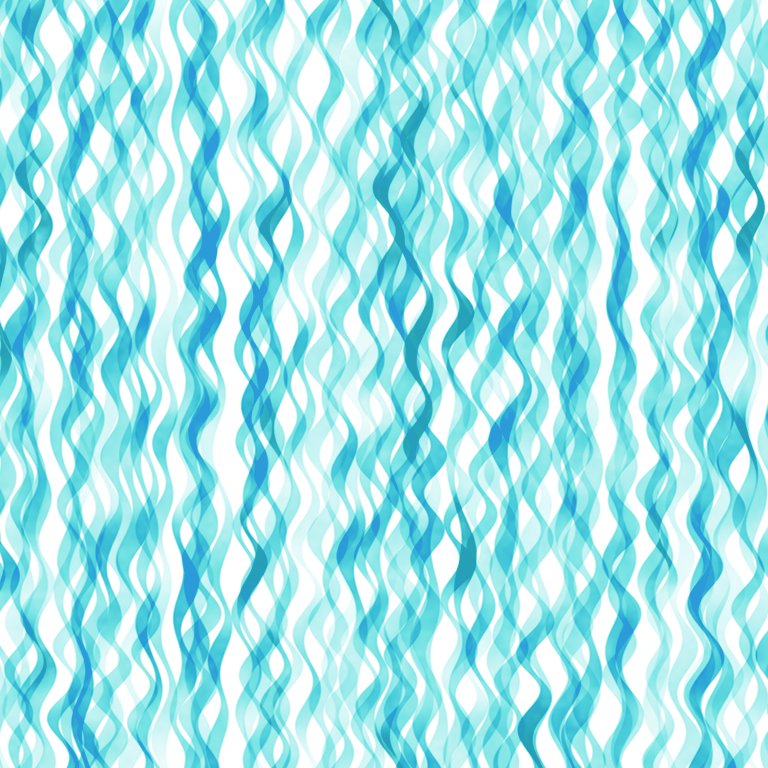
A three.js fragment shader for this pattern:

```glsl
// Translucent watercolour ribbons in aqua, waving vertically over white paper.
varying vec2 vUv;

const float TAU = 6.28318;
const int LAYERS = 4;
const float COLUMNS = 17.0;        // ribbons per layer
const float JITTER = 0.5;          // irregular spacing, in columns
const float WAVE_PERIOD = 0.118;
const float WAVE_SWING = 0.0128;
const float DRIFT = 0.014;         // slow sideways wander
const float HALF_WIDTH = 0.0079;
const float SOFTNESS = 0.0016;     // half width of the blurred edge
const float RIM = 0.14;            // pigment gathered at the edges
const float MOTTLE = 0.45;         // uneven wash
const float RICHNESS = 1.75;       // extra pigment in saturated stretches

const vec3 PAPER = vec3(1.00, 1.00, 1.00);
const vec3 MIST = vec3(0.71, 0.94, 0.94);
const vec3 AQUA = vec3(0.46, 0.89, 0.89);
const vec3 TURQUOISE = vec3(0.30, 0.81, 0.86);
const vec3 LAGOON = vec3(0.20, 0.72, 0.83);
const vec3 AZURE = vec3(0.17, 0.61, 0.85);
const vec3 TEAL = vec3(0.14, 0.63, 0.68);

float hash(vec2 p) {
  return fract(sin(dot(p, vec2(127.1, 311.7))) * 43758.5453);
}

float noise(vec2 p) {
  vec2 i = floor(p);
  vec2 f = fract(p);
  f = f * f * (3.0 - 2.0 * f);
  float low = mix(hash(i), hash(i + vec2(1.0, 0.0)), f.x);
  float high = mix(hash(i + vec2(0.0, 1.0)), hash(i + vec2(1.0, 1.0)), f.x);
  return mix(low, high, f.y);
}

// Pigment density to colour, one step per unit.
vec3 washColor(float d) {
  vec3 c = mix(PAPER, MIST, clamp(d, 0.0, 1.0));
  c = mix(c, AQUA, clamp(d - 1.0, 0.0, 1.0));
  c = mix(c, TURQUOISE, clamp(d - 2.0, 0.0, 1.0));
  c = mix(c, LAGOON, clamp(d - 3.0, 0.0, 1.0));
  return mix(c, AZURE, clamp(d - 4.0, 0.0, 1.0));
}

// Returns pigment density (x) and its teal part (y) of one ribbon.
vec2 ribbon(vec2 p, float column, float seed) {
  float jitter = (hash(vec2(seed, 1.5)) - 0.5) * JITTER;
  float period = WAVE_PERIOD * mix(0.9, 1.15, hash(vec2(seed, 2.5)));
  float wander = noise(vec2(seed, p.y * 4.0 + 20.0));
  float phase = TAU * (p.y / period + hash(vec2(seed, 3.5)) + 0.5 * wander);

  // Wavy centre line with a swing that varies along the ribbon
  float swing = WAVE_SWING * mix(0.5, 1.2, noise(vec2(seed, p.y * 8.0 + 40.0)));
  float center = (column + 0.5 + jitter) / COLUMNS;
  center += swing * sin(phase) + DRIFT * (wander - 0.5);

  // Brush-like swelling: broad on one slope, narrow on the other
  float swell = 1.0 + 0.55 * cos(phase + 1.6 * (hash(vec2(seed, 4.5)) - 0.5));
  float halfWidth = HALF_WIDTH * swell * mix(0.7, 1.3, hash(vec2(seed, 5.5)));
  float inside = halfWidth - abs(p.x - center);
  float cover = smoothstep(-SOFTNESS, SOFTNESS, inside);

  // Pale wash with occasional short saturated stretches
  float wash = mix(0.25, 2.0, noise(vec2(seed, p.y * 8.0 + 60.0)));
  float rich = smoothstep(0.62, 0.95, noise(vec2(seed, p.y * 7.0 + 80.0)));
  float rim = 1.0 + RIM * (1.0 - smoothstep(0.0, 0.004, inside));
  float density = cover * rim * (wash + RICHNESS * rich);
  float teal = cover * rich * step(0.82, hash(vec2(seed, 6.5)));
  return vec2(density, teal);
}

void main() {
  vec2 pigment = vec2(0.0);
  for (int layer = 0; layer < LAYERS; layer++) {
    float offset = float(layer) / float(LAYERS);
    float cell = floor(vUv.x * COLUMNS + offset);
    for (int k = -1; k <= 1; k++) {
      float index = cell + float(k);
      float seed = index + 37.0 * float(layer) + 5.0;
      pigment += ribbon(vUv, index - offset, seed);
    }
  }

  // Uneven drying: broad pools and fine grain
  float pools = noise(vUv * vec2(42.0, 32.0)) - 0.5;
  float grain = noise(vUv * 120.0 + 9.0) - 0.5;
  float density = pigment.x * (1.0 + MOTTLE * (pools + 0.4 * grain));

  vec3 color = washColor(density);
  float tealMix = clamp(pigment.y, 0.0, 1.0) * smoothstep(2.2, 4.0, density);
  gl_FragColor = vec4(mix(color, TEAL, 0.8 * tealMix), 1.0);
}
```
